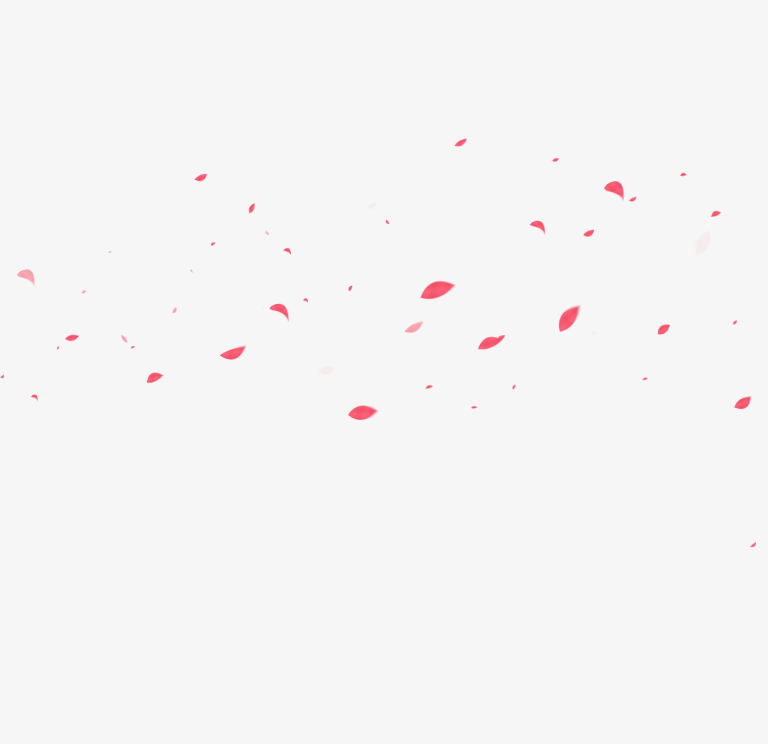
A Shadertoy shader for this background:

```glsl
vec4 hash4(float n) {
    return fract(sin(n * vec4(12.9898, 78.233, 39.425, 54.171) + vec4(1.3, 4.7, 2.9, 7.1)) * 4375.85);
}

mat2 rotation(float angle) {
    float c = cos(angle), s = sin(angle);
    return mat2(c, -s, s, c);
}

// Curved leaf from x = -1 to 1; a low bluntness power rounds its left end
float petalDistance(vec2 q, float bend, float width, float power) {
    q.y += bend * (q.x * q.x - 0.35);
    float halfWidth = width * pow(max(1.0 + q.x, 0.0), power) * (1.0 - q.x);
    return max((abs(q.y) - halfWidth) * 0.85, abs(q.x) - 1.0);
}

void mainImage(out vec4 fragColor, in vec2 fragCoord) {
    vec2 p = fragCoord / iResolution.y;
    float aspect = iResolution.x / iResolution.y;
    vec3 color = vec3(0.965);

    const float COUNT = 48.0;
    for (float i = 0.0; i < COUNT; i++) {
        vec4 place = hash4(i + 1.0);
        vec4 form = hash4(i + 71.0);

        // Drifting band, with a few stragglers low on the right
        float x = (i + place.x) / COUNT;
        float top = mix(0.66, 0.81, smoothstep(0.0, 0.35, x));
        float y = mix(0.44, top, place.y);
        if (x > 0.83 && place.z > 0.7) y = mix(0.19, 0.29, place.y);

        // Many specks, few large petals
        float rank = fract(i * 0.618 + 0.3);
        float size = mix(0.0035, 0.025, pow(rank, 2.6));
        size *= mix(0.65, 1.0, smoothstep(0.2, 0.42, x));

        // Mostly rising to the right; some are drooping commas
        bool comma = form.x < 0.16;
        float angle = comma ? -0.6 : mix(0.1, 1.15, form.y);
        if (form.x > 0.9) angle = -0.9;
        vec2 q = rotation(angle) * (p - vec2(x * aspect, y)) / size;
        float bend = comma ? 0.5 : mix(-0.3, 0.25, form.z);
        float d = petalDistance(q, bend, mix(0.34, 0.52, form.w), comma ? 0.5 : 0.9);

        // One tip is softer, as if slightly out of focus
        float blur = mix(0.05, 0.2, smoothstep(0.0, 1.0, q.x) * place.w);
        float soft = max(blur, 0.8 / (iResolution.y * size));
        float cover = 1.0 - smoothstep(-soft, soft, d);

        // Paler on the left, with near-transparent ghosts on the right
        float opacity = place.z > 0.4 + 0.9 * x ? 0.5 : 0.95;
        if (place.w < 0.3 * x) opacity = 0.06;

        // Gentle streaks along the petal
        float streak = 0.5 + 0.3 * sin(q.y * 9.0 + q.x * 2.0 + i) + 0.2 * sin(q.x * 7.0 - q.y * 4.0);
        vec3 red = mix(vec3(0.94, 0.28, 0.38), vec3(0.99, 0.36, 0.45), streak);
        color = mix(color, red, cover * opacity);
    }
    fragColor = vec4(color, 1.0);
}
```
